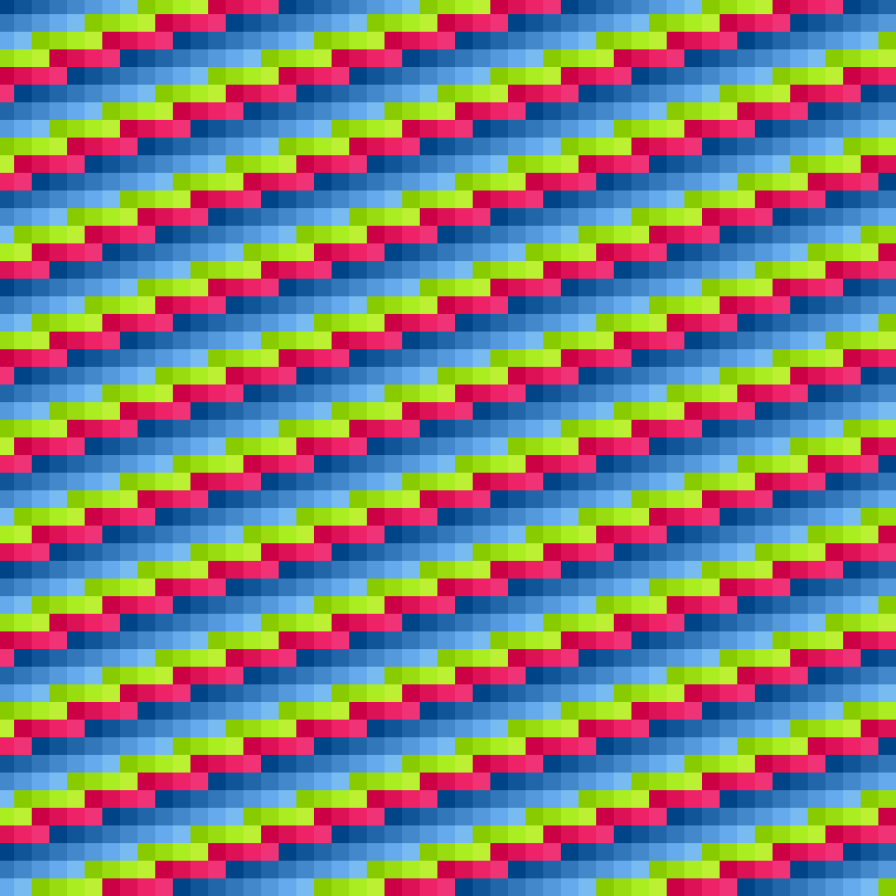
Reproduce this pattern procedurally as a WebGL 1 fragment shader.

```glsl
precision highp float;

uniform vec2 u_resolution;

const float CELLS = 50.8;           // cells across the canvas
const vec2 GRID_SHIFT = vec2(0.2, 0.0);
const float PERIOD = 16.0;          // cells in one colour cycle
const float ROW_SLANT = 3.0;        // cells each row slides to the right
const float START_PHASE = 6.0;
const float SHADE_STEP = 1.0 / 15.0;
const float MAX_LEVEL = 0.941;

const vec3 BLUE = vec3(0.0, 0.267, 0.533);
const vec3 GREEN = vec3(0.533, 0.8, 0.0);
const vec3 RED = vec3(0.8, 0.0, 0.267);

// Brightens a base colour by equal steps, up to a ceiling.
vec3 shade(vec3 base, float steps) {
  return min(base + SHADE_STEP * steps, vec3(MAX_LEVEL));
}

// Eight blue cells, four green, four red, each run going dark to light.
vec3 bandColor(float phase) {
  if (phase < 7.5) return shade(BLUE, phase);
  if (phase < 11.5) return shade(GREEN, phase - 8.0);
  return shade(RED, phase - 12.0);
}

// Flat colour of one grid cell, slanted by its row.
vec3 cellColor(vec2 cell) {
  float index = cell.x - ROW_SLANT * cell.y + START_PHASE;
  float phase = floor(mod(index + 0.5, PERIOD));
  return bandColor(phase);
}

// Blends the four cells around the nearest corner by pixel coverage.
vec3 smoothCells(vec2 position, vec2 pixelSize) {
  vec2 corner = floor(position + 0.5);
  vec2 cover = clamp((position - corner) / pixelSize + 0.5, 0.0, 1.0);
  vec3 below = mix(cellColor(corner - 1.0),
                   cellColor(corner - vec2(0.0, 1.0)), cover.x);
  vec3 above = mix(cellColor(corner - vec2(1.0, 0.0)),
                   cellColor(corner), cover.x);
  return mix(below, above, cover.y);
}

void main() {
  vec2 uv = gl_FragCoord.xy / u_resolution;
  vec2 position = uv * CELLS + GRID_SHIFT;
  vec2 pixelSize = CELLS / u_resolution;
  gl_FragColor = vec4(smoothCells(position, pixelSize), 1.0);
}
```
